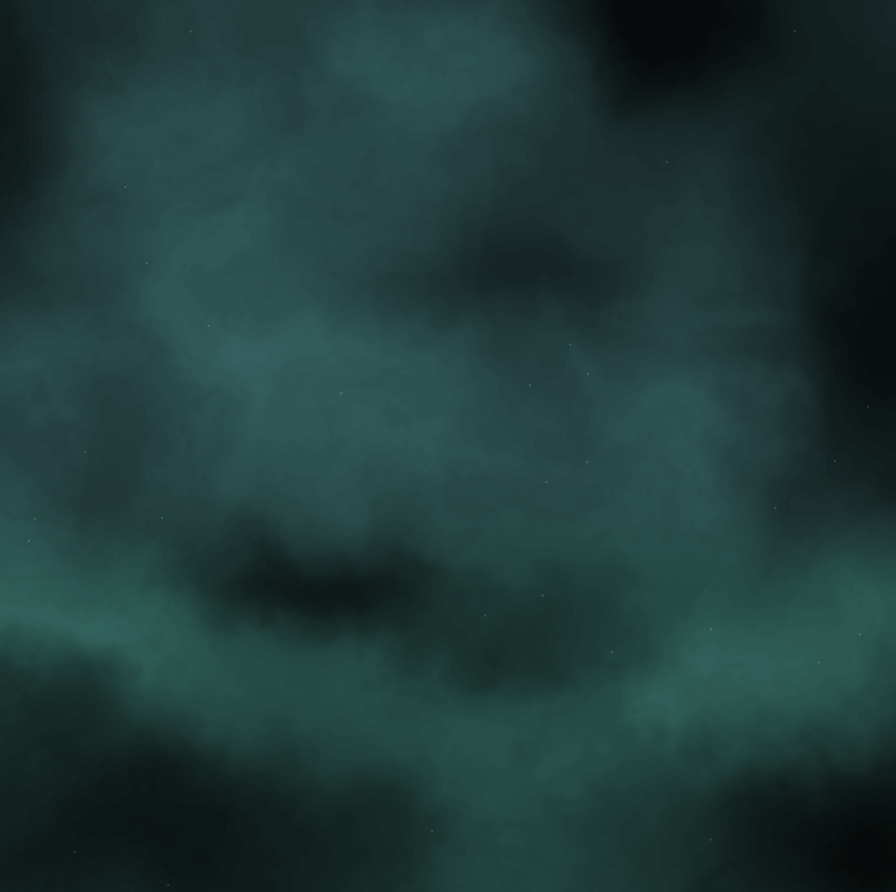
Write a WebGL 1 fragment shader that draws this texture.

```glsl
precision highp float;
uniform vec2 u_resolution;

float hash(vec2 p) {
  p = fract(p * vec2(0.1031, 0.1137));
  p += dot(p, p.yx + 33.33);
  return fract((p.x + p.y) * p.x * 17.3);
}

float gradientNoise(vec2 p) {
  vec2 cell = floor(p), f = fract(p);
  vec2 u = f * f * f * (f * (f * 6.0 - 15.0) + 10.0);
  float corner[4];
  for (int k = 0; k < 4; k++) {
    vec2 o = vec2(mod(float(k), 2.0), floor(float(k) / 2.0));
    float angle = 6.2832 * hash(cell + o + 40.0);
    corner[k] = dot(vec2(cos(angle), sin(angle)), f - o);
  }
  return mix(mix(corner[0], corner[1], u.x), mix(corner[2], corner[3], u.x), u.y);
}

float fbm(vec2 p) {
  float sum = 0.0, amp = 0.6;
  for (int i = 0; i < 6; i++) {
    sum += amp * gradientNoise(p);
    p = mat2(0.8, 0.6, -0.6, 0.8) * p * 2.03 + 7.1;
    amp *= 0.52;
  }
  return sum;
}

// Soft elliptical puff
float puff(vec2 p, vec2 center, vec2 radius) {
  vec2 d = (p - center) / radius;
  return exp(-dot(d, d));
}

// Sagging bank of mist: crisp above, feathered below
float mistBank(vec2 p) {
  float d = p.y - 0.205 - 0.5 * (p.x - 0.55) * (p.x - 0.55);
  float width = d > 0.0 ? 0.035 + 0.16 * abs(p.x - 0.53) : 0.095;
  width = min(width, 0.10);
  float strength = 0.6 + 0.4 * smoothstep(0.05, 0.35, abs(p.x - 0.53));
  return strength * exp(-pow(abs(d) / width, 2.6));
}

float smokeTone(vec2 p) {
  float tone = 0.205;

  // Lit smoke
  tone += 0.15 * puff(p, vec2(0.34, 0.59), vec2(0.19, 0.17));
  tone += 0.085 * puff(p, vec2(0.19, 0.80), vec2(0.16, 0.16));
  tone += 0.10 * puff(p, vec2(0.48, 0.92), vec2(0.14, 0.11));
  tone += 0.085 * puff(p, vec2(0.77, 0.62), vec2(0.10, 0.24));
  tone += 0.075 * puff(p, vec2(0.60, 0.44), vec2(0.19, 0.15));
  tone += 0.09 * puff(p, vec2(0.57, 0.05), vec2(0.11, 0.14));
  tone += 0.08 * puff(p, vec2(0.01, 0.58), vec2(0.08, 0.09));
  tone += 0.05 * puff(p, vec2(0.81, 0.30), vec2(0.10, 0.11));
  tone += 0.15 * mistBank(p);

  // Dark hollows
  tone -= 0.14 * puff(p, vec2(1.00, 0.60), vec2(0.13, 0.21));
  tone -= 0.18 * puff(p, vec2(0.74, 1.00), vec2(0.13, 0.15));
  tone -= 0.16 * puff(p, vec2(0.95, 0.05), vec2(0.17, 0.14));
  tone -= 0.12 * puff(p, vec2(0.15, 0.06), vec2(0.32, 0.13));
  tone -= 0.13 * puff(p, vec2(-0.02, 0.88), vec2(0.08, 0.20));
  tone -= 0.13 * puff(p, vec2(0.37, 0.34), vec2(0.13, 0.06));
  tone -= 0.07 * puff(p, vec2(0.60, 0.23), vec2(0.11, 0.04));
  tone -= 0.10 * puff(p, vec2(0.58, 0.69), vec2(0.18, 0.065));
  tone -= 0.07 * puff(p, vec2(0.96, 0.88), vec2(0.17, 0.20));
  return tone;
}

// Sparse dust, one candidate per cell
float dust(vec2 p) {
  vec2 cell = floor(p * 40.0);
  vec2 offset = 0.2 + 0.6 * vec2(hash(cell + 11.0), hash(cell + 83.0));
  float d = length(fract(p * 40.0) - offset);
  return step(0.983, hash(cell + 5.0)) * (1.0 - smoothstep(0.02, 0.08, d));
}

void main() {
  vec2 p = gl_FragCoord.xy / u_resolution;

  // Billowing distortion
  vec2 warp = vec2(fbm(p * 5.0 + 3.0), fbm(p * 5.0 + 21.0));
  vec2 q = p + 0.09 * warp;
  float tone = smokeTone(q);
  tone *= 1.0 + 0.28 * fbm(q * 6.0 + 0.8 * warp + 50.0);
  tone += 0.006 * fbm(p * 60.0);

  // Flat paint-like steps with ragged borders
  float level = clamp(tone, 0.04, 0.385) * 90.0;
  tone = (floor(level) + smoothstep(0.3, 0.7, fract(level))) / 90.0;

  // Blue-grey plume above, greener mist below
  float green = smoothstep(0.50, 0.30, q.y);
  vec3 tint = mix(vec3(0.54, 1.0, 0.99), vec3(0.48, 1.0, 0.92), green);
  vec3 color = tone * tint + vec3(0.006, 0.0, 0.002);
  color += 0.12 * dust(p) * vec3(0.8, 1.0, 1.0);
  gl_FragColor = vec4(color, 1.0);
}
```
